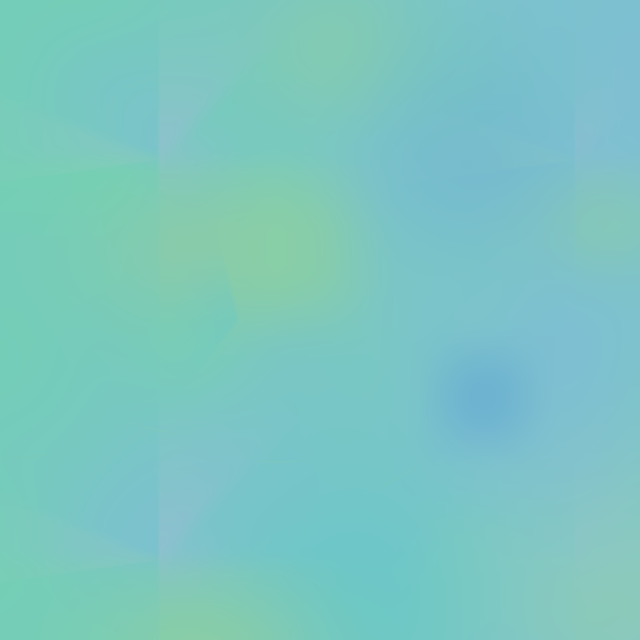
Reproduce this background procedurally as a WebGL 1 fragment shader.

```glsl
precision highp float;
// Soft aqua backdrop: blurred panes, glows and folded facets in green and blue.
uniform vec2 u_resolution;

#define GREEN  vec3(0.455, 0.805, 0.720)
#define BLUE   vec3(0.490, 0.755, 0.815)
#define TEAL   vec3(0.405, 0.785, 0.775)
#define DEEP   vec3(0.420, 0.695, 0.815)
#define YELLOW vec3(0.550, 0.805, 0.640)
#define PINK   vec3(0.575, 0.755, 0.810)
#define SAGE   vec3(0.555, 0.790, 0.745)
#define CLOUD_SCALE 4.0
#define CLOUD_DEPTH 0.035
#define SEAM 0.003
#define STRAND_WIDTH 0.0028

float hash(vec2 p) {
  vec3 q = fract(vec3(p.xyx) * 0.1031);
  q += dot(q, q.yzx + 33.33);
  return fract((q.x + q.y) * q.z);
}

float noise(vec2 p) {
  vec2 i = floor(p), f = fract(p);
  f = f * f * (3.0 - 2.0 * f);
  return mix(mix(hash(i), hash(i + vec2(1.0, 0.0)), f.x),
             mix(hash(i + vec2(0.0, 1.0)), hash(i + 1.0), f.x), f.y);
}

float glow(vec2 p, vec2 center, vec2 radius) {
  vec2 q = (p - center) / radius;
  return exp(-dot(q, q));
}

// Rectangle whose border fades over the given softness.
float pane(vec2 p, vec2 center, vec2 halfSize, float softness) {
  vec2 d = abs(p - center) - halfSize;
  vec2 m = 1.0 - smoothstep(-softness, softness, d);
  return m.x * m.y;
}

// Sector between two directions in degrees, each with its own edge softness.
float wedge(vec2 d, vec2 degrees, vec2 softness) {
  vec2 a = radians(degrees);
  float first = cos(a.x) * d.y - sin(a.x) * d.x;
  float last = sin(a.y) * d.x - cos(a.y) * d.y;
  return smoothstep(-softness.x, softness.x, first)
       * smoothstep(-softness.y, softness.y, last);
}

// Four tints folded around one hinge: blue, pink, yellow and a pale shard.
vec3 fold(vec3 color, vec2 d, float size, float strength) {
  vec2 q = d / size;
  float right = smoothstep(-SEAM, SEAM, d.x);
  float above = smoothstep(-0.025, 0.025, d.y);
  float fade = exp(-dot(q, q)) * strength;
  color = mix(color, BLUE, fade * above * (1.0 - right) * 0.7);
  color = mix(color, PINK, fade * wedge(d, vec2(46.0, 90.0), vec2(0.02, SEAM)) * 0.65);
  color = mix(color, PINK, glow(d, vec2(0.0), vec2(0.09, 0.06)) * right * strength * 0.5);
  float warm = glow(q, vec2(0.35, -0.75), vec2(0.95, 0.65));
  color = mix(color, YELLOW, warm * (1.0 - above) * strength * mix(0.65, 0.85, right));
  float shard = wedge(d, vec2(158.0, 188.0), vec2(0.012, SEAM));
  return mix(color, SAGE, shard * exp(-dot(q, q) * 0.6) * strength * 0.4);
}

void main() {
  vec2 p = gl_FragCoord.xy / u_resolution;

  // Broad wash from green on the left to blue on the right
  float cloud = noise(p * CLOUD_SCALE + 7.3) - 0.5;
  vec3 color = mix(GREEN, BLUE, smoothstep(-0.05, 1.0, p.x + 0.25 * cloud));
  color = mix(color, BLUE, 0.55 * glow(p, vec2(0.36, 0.27), vec2(0.20, 0.13)));
  color = mix(color, TEAL, 0.85 * glow(p, vec2(0.58, 0.06), vec2(0.20, 0.20)));
  color = mix(color, SAGE, 0.85 * glow(p, vec2(1.0, 0.08), vec2(0.24, 0.22)));

  // Warm glows and cool panes
  color = mix(color, YELLOW, 0.50 * glow(p, vec2(0.52, 0.93), vec2(0.13, 0.12)));
  color = mix(color, YELLOW, 0.60 * pane(p, vec2(0.46, 0.61), vec2(0.09, 0.10), 0.08));
  color = mix(color, DEEP, 0.42 * pane(p, vec2(0.75, 0.78), vec2(0.13, 0.14), 0.13));
  color = mix(color, DEEP, 0.85 * pane(p, vec2(0.755, 0.380), vec2(0.065), 0.06));

  // Folded facets around a two by two set of hinges
  for (int i = 0; i < 4; i++) {
    float column = mod(float(i), 2.0);
    float row = floor(float(i) * 0.5);
    vec2 hinge = vec2(0.248 + 0.65 * column, 0.75 - 0.625 * row);
    float size = mix(0.19, 0.13, column);
    color = fold(color, p - hinge, size, mix(1.0, 0.55 - 0.3 * row, column));
  }
  vec2 tip = p - vec2(0.372, 0.5);
  float notch = wedge(tip, vec2(103.0, 232.0), vec2(0.005));
  color = mix(color, TEAL, 0.38 * notch * exp(-dot(tip, tip) * 130.0));

  // Faint curved strands
  for (int i = 0; i < 4; i++) {
    float k = float(i);
    vec2 d = p - vec2(0.05 + 0.19 * k, 0.34 - 0.10 * hash(vec2(k, 4.0)));
    float slope = mix(-0.7, 0.6, hash(vec2(k, 9.0)));
    float offset = abs(d.y - slope * d.x - 2.0 * d.x * d.x);
    float strand = 1.0 - smoothstep(0.0, STRAND_WIDTH, offset);
    color = mix(color, YELLOW, 0.18 * strand * exp(-d.x * d.x * 900.0));
  }

  // Gentle drift between green and blue
  float drift = noise(p * CLOUD_SCALE * 1.7 + 21.0) - 0.5;
  color += CLOUD_DEPTH * drift * vec3(0.1, -0.5, 0.8);
  gl_FragColor = vec4(color, 1.0);
}
```
